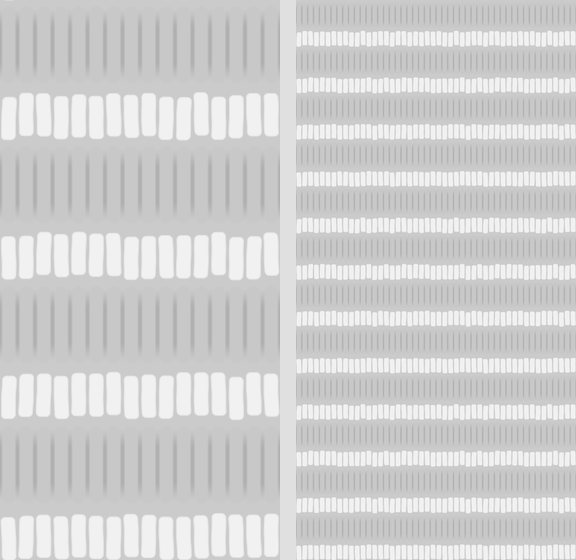
Left, the tile; right, the same tile 3 across and 3 down.
Give the GLSL for this pattern, as a Shadertoy shader.

```glsl
const float COLUMNS = 16.0;
const float ROWS = 4.0;
const float ROW_HEIGHT = 8.0;               // in column widths
const float PILL_Y = 1.375;                 // centre above the row's base
const vec2 PILL_HALF = vec2(0.43, 1.25);
const float PILL_RADIUS = 0.27;
const float PILL_SHIFT = 0.16;
const float PILL_TILT = 0.035;
const float PILL_WOBBLE = 0.012;
const float RIM_WIDTH = 0.09;
const float RIB_Y = 5.44;
const vec2 RIB_HALF = vec2(0.37, 2.2);
const float RIB_RADIUS = 0.33;
const vec3 BASE = vec3(0.797);
const vec3 RIB = vec3(0.785);
const vec3 GROOVE = vec3(0.69);
const vec3 PILL = vec3(0.945);
const vec3 PILL_RIM = vec3(0.87);

float hash(vec2 p) {
    return fract(sin(dot(p, vec2(127.1, 311.7))) * 43758.5453);
}

float roundBox(vec2 p, vec2 halfSize, float radius) {
    vec2 q = abs(p) - halfSize + radius;
    return length(max(q, 0.0)) + min(max(q.x, q.y), 0.0) - radius;
}

// Height relative to the nearest row element centred at the given level
float rowLocal(float y, float centre) {
    return mod(y - centre + 0.5 * ROW_HEIGHT, ROW_HEIGHT) - 0.5 * ROW_HEIGHT;
}

// Flat ribs with soft shadows in the grooves between them
vec3 ribs(vec2 p, float aa) {
    float d = roundBox(p, RIB_HALF, RIB_RADIUS);
    vec3 color = mix(BASE, RIB, 1.0 - smoothstep(-0.03 - aa, 0.03 + aa, d));
    float ends = 1.0 - smoothstep(0.9, 2.2, abs(p.y));
    float groove = smoothstep(0.31, 0.46, abs(p.x));
    return mix(color, GROOVE, groove * ends);
}

// Signed distance to a pill, nudged and tilted by its own hash
float pill(vec2 p, vec2 id) {
    float shift = hash(id) * 2.0 - 1.0;
    float tilt = hash(id + 37.0) * 2.0 - 1.0;
    float phase = 6.2832 * hash(id + 71.0);
    p.y -= PILL_SHIFT * shift;
    p.x += PILL_TILT * tilt * p.y + PILL_WOBBLE * sin(3.5 * p.y + phase);
    return roundBox(p, PILL_HALF, PILL_RADIUS);
}

void mainImage(out vec4 fragColor, in vec2 fragCoord) {
    vec2 p = fragCoord / iResolution.xy * vec2(COLUMNS, ROWS * ROW_HEIGHT);
    float aa = COLUMNS / iResolution.x;
    float x = fract(p.x) - 0.5;

    vec3 color = ribs(vec2(x, rowLocal(p.y, RIB_Y)), aa);

    // Row cells are centred on the pills, so wrapped ids keep the edges seamless
    float row = mod(floor((p.y - PILL_Y) / ROW_HEIGHT + 0.5), ROWS);
    float d = pill(vec2(x, rowLocal(p.y, PILL_Y)), vec2(floor(p.x), row));
    vec3 pillColor = mix(PILL_RIM, PILL, smoothstep(0.0, RIM_WIDTH, -d));
    color = mix(color, pillColor, 1.0 - smoothstep(-0.5 * aa, 0.5 * aa, d));

    fragColor = vec4(color, 1.0);
}
```
